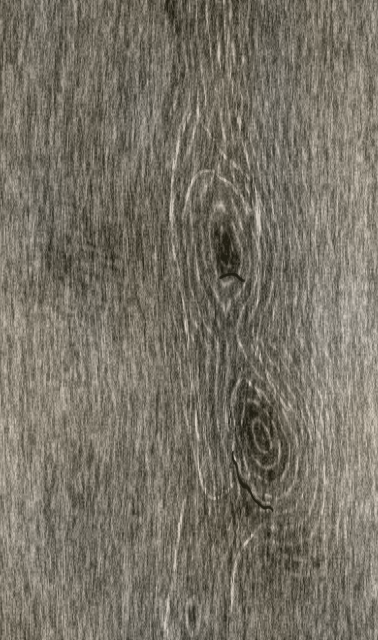
Reproduce this texture procedurally as a WebGL 1 fragment shader.

```glsl
precision highp float;
uniform vec2 u_resolution;

float hash(vec2 p) {
    vec3 q = fract(vec3(p.xyx) * 0.1031);
    q += dot(q, q.yzx + 33.33);
    return fract((q.x + q.y) * q.z);
}
float noise(vec2 p) {
    vec2 i = floor(p), f = fract(p);
    f = f * f * (3.0 - 2.0 * f);
    return mix(mix(hash(i), hash(i + vec2(1, 0)), f.x),
               mix(hash(i + vec2(0, 1)), hash(i + vec2(1, 1)), f.x), f.y);
}
float smoothMin(float a, float b, float k) {
    float h = clamp(0.5 + 0.5 * (b - a) / k, 0.0, 1.0);
    return mix(b, a, h) - k * h * (1.0 - h);
}
float segmentDistance(vec2 p, vec2 a, vec2 b) {
    vec2 d = b - a;
    return length(p - a - d * clamp(dot(p - a, d) / dot(d, d), 0.0, 1.0));
}

// Distance to a quadratic curve
float curve(vec2 p, vec2 a, vec2 b, vec2 c) {
    float d = 1.0;
    vec2 last = a;
    for (int i = 1; i <= 10; i++) {
        float t = float(i) / 10.0;
        vec2 next = mix(mix(a, b, t), mix(b, c, t), t);
        d = min(d, segmentDistance(p, last, next));
        last = next;
    }
    return d;
}
float softLine(float d, float width) {
    return 1.0 - smoothstep(width * 0.25, width, d);
}
float blob(vec2 p, vec2 center, vec2 radius) {
    vec2 q = (p - center) / radius;
    return exp(-dot(q, q));
}

// Elliptical distance with a lean and separate upper and lower stretch
float knot(vec2 p, vec2 center, vec2 lean, vec2 squash) {
    vec2 q = p - center;
    float above = step(0.0, q.y);
    q.x += q.y * mix(lean.y, lean.x, above);
    q.y *= mix(squash.y, squash.x, above);
    return length(q);
}
float pithAxis(float y) {
    float bend = (y - 0.32) / 0.15;
    return 0.345 + 0.05 * exp(-bend * bend) - 0.03 * smoothstep(0.7, 1.0, y)
         - 0.03 * (1.0 - smoothstep(0.0, 0.2, y));
}

// Pale curves that outline the cathedral figure
float figureDistance(vec2 p) {
    float d = curve(p, vec2(0.28, 0.57), vec2(0.302, 0.43), vec2(0.312, 0.27));
    d = min(d, curve(p, vec2(0.312, 0.27), vec2(0.325, 0.185), vec2(0.366, 0.245)));
    d = min(d, curve(p, vec2(0.358, 1.0), vec2(0.355, 0.87), vec2(0.392, 0.73)));
    d = min(d, curve(p, vec2(0.392, 0.73), vec2(0.418, 0.62), vec2(0.395, 0.5)));
    d = min(d, curve(p, vec2(0.395, 0.5), vec2(0.398, 0.44), vec2(0.45, 0.36)));
    d = min(d, curve(p, vec2(0.306, 0.835), vec2(0.245, 0.74), vec2(0.28, 0.57)));
    d = min(d, curve(p, vec2(0.306, 0.835), vec2(0.32, 0.78), vec2(0.392, 0.72)));
    d = min(d, curve(p, vec2(0.285, 0.66), vec2(0.305, 0.8), vec2(0.39, 0.67)));
    d = min(d, curve(p, vec2(0.356, 0.34), vec2(0.372, 0.46), vec2(0.412, 0.37)));
    d = min(d, curve(p, vec2(0.26, 0.0), vec2(0.265, 0.1), vec2(0.29, 0.22)));
    return min(d, curve(p, vec2(0.36, 0.04), vec2(0.36, 0.13), vec2(0.395, 0.165)));
}

void main() {
    vec2 p = gl_FragCoord.xy / u_resolution.y;
    vec2 wobble = vec2(noise(p * vec2(24, 16)), noise(p * vec2(90, 45) + 9.0)) - 0.5;
    vec2 w = p + vec2(0.004 * wobble.x + 0.003 * wobble.y, 0.005 * wobble.y);
    // Growth rings close around the knots and straighten away from them
    float upper = knot(w, vec2(0.355, 0.605), vec2(0.22, 0), vec2(0.35, 0.52));
    float lower = knot(w, vec2(0.411, 0.315), vec2(0.28, 0.22), vec2(0.48, 0.52));
    float small = knot(w, vec2(0.302, 0.036), vec2(0), vec2(0.4));
    float field = smoothMin(min(upper, lower), abs(w.x - pithAxis(w.y)) + 0.042, 0.03);
    float rings = 0.5 + 0.5 * sin(field * 500.0 + 3.0 * noise(p * vec2(18, 5)));
    float ringFade = exp(-field * field * 50.0) * smoothstep(0.0, 0.28, p.y);
    ringFade *= mix(0.5, 1.0, smoothstep(0.24, 0.33, p.x));
    // Fine fibres, bent aside by the knots
    float grainX = p.x + 0.014 * noise(p * vec2(5, 3)) + 0.002 * wobble.x;
    grainX -= 0.45 * (p.x - 0.355) * blob(p, vec2(0.355, 0.61), vec2(0.07, 0.13));
    grainX -= 0.45 * (p.x - 0.411) * blob(p, vec2(0.411, 0.31), vec2(0.07, 0.13));
    float fibre = noise(vec2(grainX * 270.0, p.y * 24.0)) - 0.5;
    float fine = noise(vec2(grainX * 480.0 + 31.0, p.y * 85.0)) - 0.5;
    float streak = noise(vec2(grainX * 110.0, p.y * 5.0)) - 0.5;
    float speck = noise(p * vec2(620, 330)) - 0.5;
    // Broad light and shade
    float tone = 0.475 + 0.10 * blob(p, vec2(0.0, 0.35), vec2(0.14, 0.4));
    tone += 0.24 * blob(p, vec2(0.58, 0.3), vec2(0.1, 0.32));
    tone += 0.08 * blob(p, vec2(0.54, 0.72), vec2(0.09, 0.25));
    tone -= 0.10 * blob(p, vec2(0.36, 0.45), vec2(0.11, 0.45));
    tone -= 0.14 * blob(p, vec2(0.13, 0.6), vec2(0.08, 0.07));
    tone -= 0.13 * blob(p, vec2(0.46, 0.12), vec2(0.08, 0.07));
    tone -= 0.26 * blob(p, vec2(0.268, 0.98), vec2(0.012, 0.03));
    tone += 0.14 * (noise(p * vec2(9, 5)) - 0.5);
    tone += 0.28 * fibre + 0.36 * fine + 0.10 * streak + 0.26 * speck;
    tone += ringFade * 0.27 * (pow(rings, 4.0) - 0.27) * (1.0 + fibre + fine);
    // Cross-grain flecks
    float fleckArea = blob(p, vec2(0.12, 0.57), vec2(0.1, 0.13)) + blob(p, vec2(0.46, 0.13), vec2(0.08));
    tone += fleckArea * 0.2 * (noise(vec2(p.x * 55.0, p.y * 150.0 + p.x * 45.0)) - 0.5);
    // Dark hearts, pale figure and splits
    tone -= 0.24 * (1.0 - smoothstep(0.006, 0.028, upper));
    tone -= 0.20 * (1.0 - smoothstep(0.018, 0.056, lower));
    tone -= 0.16 * softLine(small, 0.009);
    tone += 0.20 * softLine(abs(small - 0.011), 0.0035);
    tone -= 0.20 * blob(p, vec2(0.395, 0.205), vec2(0.03, 0.025));
    tone += 0.27 * softLine(figureDistance(w), 0.0036) * (0.85 + fibre + fine);
    vec2 c = p + wobble.yx * vec2(0.014, 0.02);
    float split = curve(c, vec2(0.368, 0.295), vec2(0.366, 0.235), vec2(0.423, 0.2));
    split = min(split, curve(c, vec2(0.343, 0.56), vec2(0.36, 0.573), vec2(0.38, 0.555)));
    float rim = curve(c, vec2(0.36, 0.35), vec2(0.37, 0.24), vec2(0.425, 0.207));
    tone += 0.2 * softLine(rim, 0.0036) * (1.0 + fine);
    tone = mix(tone, -0.05, 0.85 * softLine(split, 0.004));
    vec3 color = mix(vec3(0.13, 0.12, 0.075), vec3(0.81, 0.78, 0.735), clamp(tone, 0.0, 1.0));
    color += vec3(0.014, 0.002, -0.016) * (noise(p * vec2(14, 6) + 40.0) - 0.4);
    gl_FragColor = vec4(color, 1.0);
}
```
